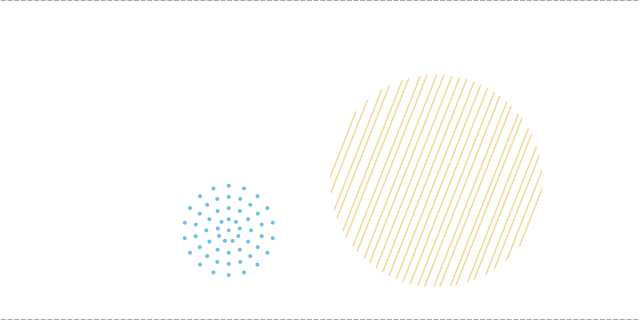
Give the GLSL for this background, as a Shadertoy shader.

```glsl
const float TAU = 6.2831853;
const vec3 PAPER = vec3(1.0);
const vec3 STRAW = vec3(0.94, 0.85, 0.60);
const vec3 SKY = vec3(0.43, 0.75, 0.88);
const vec3 DASH_GREY = vec3(0.66);

// Antialiased coverage of a signed distance
float coverage(float dist, float pixel) {
    return clamp(0.5 - dist / pixel, 0.0, 1.0);
}

// Horizontal shift of each stripe: even pitch, slight bow, uneven pairing
float stripeOffset(float index, float count, float pitch) {
    float middle = 0.5 * (count - 1.0);
    float side = (index - middle) / middle;
    float bow = 0.0089 - 0.0068 * side * side;
    float pairing = 0.0017 + 0.0023 * cos(0.37 * (index - 4.0));
    float parity = 1.0 - 2.0 * mod(index, 2.0);
    return pitch * index + bow + parity * pairing;
}

// Slanted stripes cut by a disc
float stripedDisc(vec2 p, float radius, float slant, float halfWidth, float pixel) {
    const int COUNT = 28;
    float across = p.x - slant * p.y;
    float nearest = 1.0;
    for (int i = 0; i < COUNT; i++) {
        float offset = stripeOffset(float(i), float(COUNT), 0.02516) - 0.3404;
        nearest = min(nearest, abs(across - offset));
    }
    float stripe = nearest * inversesqrt(1.0 + slant * slant) - halfWidth;
    return coverage(max(stripe, length(p) - radius), pixel);
}

// Distance to the nearest of several dots spread evenly around a ring
float dotRing(vec2 p, float ringRadius, float count, float dotRadius) {
    float sector = TAU / count;
    float angle = mod(atan(p.x, p.y) + 0.5 * sector, sector) - 0.5 * sector;
    vec2 folded = length(p) * vec2(sin(angle), cos(angle));
    return length(folded - vec2(0.0, ringRadius)) - dotRadius;
}

// A centre dot with four concentric rings
float dottedDisc(vec2 p, float ringStep, float dotRadius, float pixel) {
    float counts[4] = float[4](9.0, 12.0, 18.0, 18.0);
    float dist = length(p) - dotRadius;
    for (int i = 0; i < 4; i++) {
        dist = min(dist, dotRing(p, ringStep * float(i + 1), counts[i], dotRadius));
    }
    return coverage(dist, pixel);
}

// Dashed rule running along the x axis
float dashedRule(vec2 p, float period, float dashLength, float halfWidth, float pixel) {
    float along = abs(fract(p.x / period) - 0.5) * period - 0.5 * dashLength;
    return coverage(along, pixel) * coverage(abs(p.y) - halfWidth, pixel);
}

void mainImage(out vec4 fragColor, in vec2 fragCoord) {
    float pixel = 1.0 / iResolution.y;
    vec2 p = fragCoord * pixel;

    // Large striped disc and small dotted disc
    float stripes = stripedDisc(p - vec2(1.3633, 0.4349), 0.3315, 0.395, 0.0024, pixel);
    float dots = dottedDisc(p - vec2(0.7148, 0.2800), 0.0349, 0.0061, pixel);

    // Rules along the top and bottom edges
    float edgeGap = min(p.y, 1.0 - p.y);
    float rules = dashedRule(vec2(p.x, edgeGap - 0.0016), 0.0208, 0.0156, 0.0016, pixel);

    vec3 color = mix(PAPER, STRAW, stripes);
    color = mix(color, SKY, dots);
    color = mix(color, DASH_GREY, rules);
    fragColor = vec4(color, 1.0);
}
```
